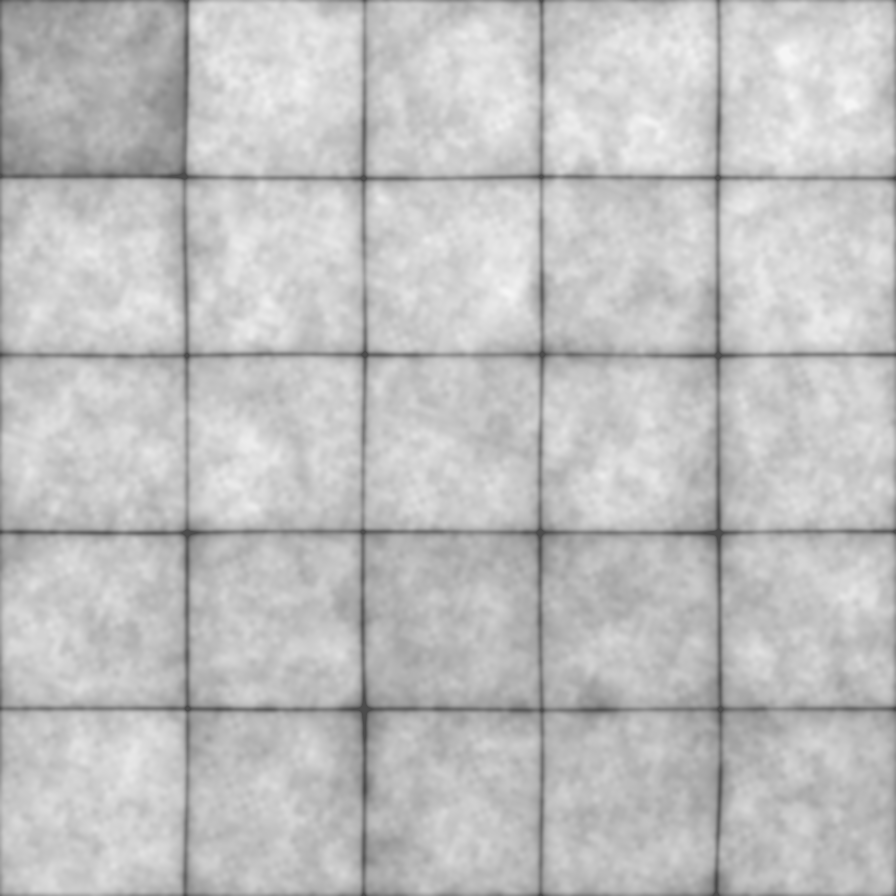
Reproduce this texture procedurally as a Shadertoy shader.

```glsl
// Draws a five by five wall of pale mottled stone tiles with soft, grimy joints.

const float TILES = 5.0;            // tiles across and down
const float FIRST_TILE = 0.208;     // the left column and bottom row are a little larger
const float CORE_WIDTH = 0.0032;    // dark joint line, as a Gaussian radius
const float HALO_WIDTH = 0.0115;    // soft grime beside the joint
const float CORE_DEPTH = 0.17;
const float HALO_DEPTH = 0.155;
const float BORDER_STRENGTH = 0.65; // joints on the canvas border are fainter
const float JOINT_WOBBLE = 0.0025;
const float MOTTLE_SCALE = 18.0;
const float MOTTLE_DEPTH = 0.05;
const float MOTTLE_GAIN = 0.9;
const float BASE_TONE = 0.762;      // tone of the lowest row
const float ROW_TONE = 0.022;       // each row upwards is lighter
const float TONE_SPREAD = 0.018;
const vec3 STONE_TINT = vec3(1.0);

// Integer hash, from 0 to 1
float hash(vec2 p) {
    uvec2 q = uvec2(ivec2(p)) * uvec2(1597u, 3812u) + uvec2(911u, 357u);
    uint n = (q.x ^ (q.y * 7919u)) * 747796u;
    n = (n ^ (n >> 15)) * 277803u;
    n = (n ^ (n >> 13)) * 668265u;
    n ^= n >> 16;
    return float(n & 65535u) / 65535.0;
}

// Value noise, from -1 to 1
float noise(vec2 p) {
    vec2 i = floor(p);
    vec2 f = p - i;
    f = f * f * (3.0 - 2.0 * f);
    float low = mix(hash(i), hash(i + vec2(1, 0)), f.x);
    float high = mix(hash(i + vec2(0, 1)), hash(i + vec2(1, 1)), f.x);
    return 2.0 * mix(low, high, f.y) - 1.0;
}

// Cloudy stone grain; octaves are rotated to hide the lattice
float mottle(vec2 p) {
    const mat2 TURN = mat2(0.8, 0.6, -0.6, 0.8);
    float sum = 0.0;
    float amplitude = MOTTLE_DEPTH;
    p *= MOTTLE_SCALE;
    for (int i = 0; i < 4; i++) {
        sum += amplitude * noise(p);
        amplitude *= MOTTLE_GAIN;
        p = TURN * p * 1.9 + 17.3;
    }
    return sum;
}

// Canvas position to tile units; joints lie on whole numbers
vec2 tileCoord(vec2 uv) {
    vec2 later = 1.0 + (uv - FIRST_TILE) * (TILES - 1.0) / (1.0 - FIRST_TILE);
    return mix(uv / FIRST_TILE, later, step(FIRST_TILE, uv));
}

float patchAt(vec2 tile, vec2 center, float sharpness) {
    vec2 d = tile - center;
    return exp(-sharpness * dot(d, d));
}

// Tone of one tile: row gradient, random variation and aged areas
float tileTone(vec2 tile) {
    tile = clamp(tile, 0.0, TILES - 1.0);
    float tone = BASE_TONE + ROW_TONE * tile.y;
    tone += TONE_SPREAD * (2.0 * hash(tile + 40.0) - 1.0);
    tone += 0.060 * patchAt(tile, vec2(0.0, 0.0), 1.2);
    tone -= 0.045 * patchAt(tile, vec2(2.5, 1.0), 1.0);
    tone -= 0.160 * patchAt(tile, vec2(0.0, 4.0), 4.0);
    return tone;
}

// Blends neighbouring tones across a narrow band at each joint
float blendedTone(vec2 grid) {
    vec2 i = floor(grid - 0.5);
    vec2 t = smoothstep(0.48, 0.52, fract(grid - 0.5));
    float low = mix(tileTone(i), tileTone(i + vec2(1, 0)), t.x);
    float high = mix(tileTone(i + vec2(0, 1)), tileTone(i + vec2(1, 1)), t.x);
    return mix(low, high, t.y);
}

// Darkening by the nearest joint of one axis; along runs beside the joint
float joint(float across, float along, float seed) {
    float line = floor(across + 0.5);
    float d = (across - line) / TILES;
    float border = step(line, 0.5) + step(TILES - 0.5, line);
    float strength = mix(1.0, BORDER_STRENGTH, border);
    float wear = noise(vec2(along * 2.3, line * 7.0 + seed));
    float grime = noise(vec2(along * 9.0, across * 9.0 + seed));
    float core = CORE_DEPTH * (1.0 + 0.35 * wear) * exp(-d * d / (CORE_WIDTH * CORE_WIDTH));
    float halo = HALO_DEPTH * (1.0 + 0.3 * grime) * exp(-abs(d) / HALO_WIDTH);
    return strength * (core + halo);
}

void mainImage(out vec4 fragColor, in vec2 fragCoord) {
    vec2 uv = fragCoord / iResolution.xy;
    vec2 grid = tileCoord(uv);

    // Slightly uneven joints, held still at the canvas border
    vec2 wobble = vec2(noise(grid.yx * vec2(1.3, 0.8) + 5.0), noise(grid * vec2(1.3, 0.8) + 31.0));
    vec2 inside = smoothstep(0.0, 0.1, uv) * smoothstep(0.0, 0.1, 1.0 - uv);
    grid += wobble * inside * JOINT_WOBBLE * TILES;

    // Stone, then joints in both directions
    float tone = blendedTone(grid) + mottle(uv);
    tone -= joint(grid.x, grid.y, 3.0) + joint(grid.y, grid.x, 61.0);

    fragColor = vec4(STONE_TINT * clamp(tone, 0.3, 0.96), 1.0);
}
```
